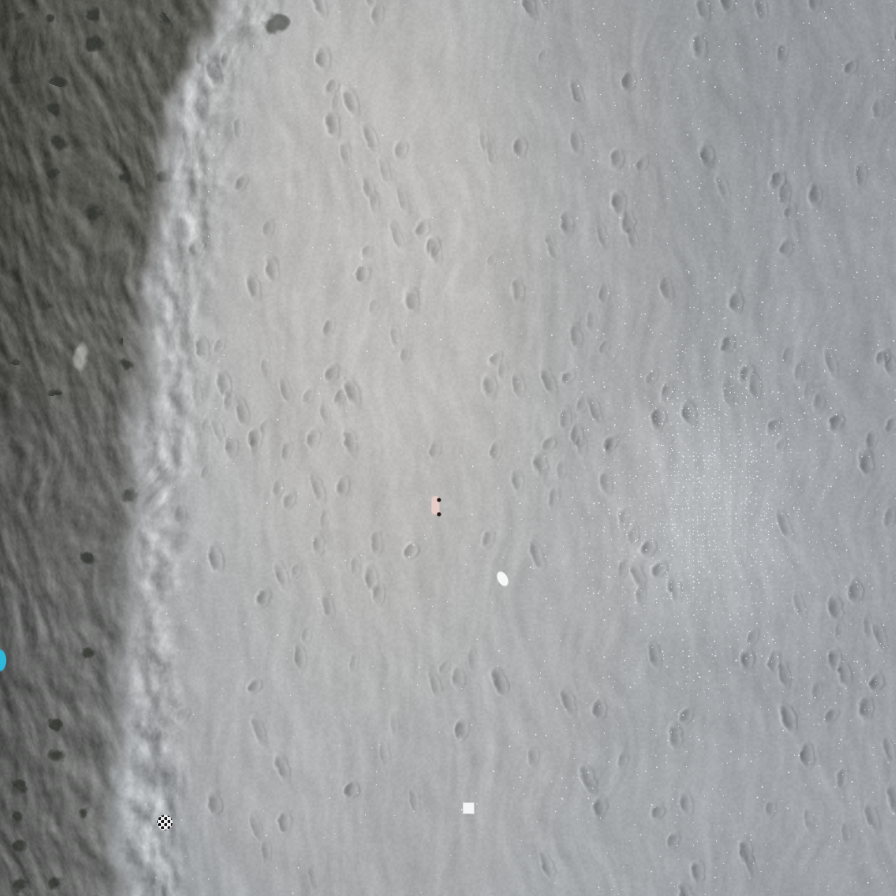
Write a WebGL 2 fragment shader that draws this texture.

```glsl
#version 300 es
precision highp float;
// Aerial view of a pale beach: wet dark strip, footprints, glints and litter.
uniform vec2 u_resolution;
out vec4 fragColor;

float hash(vec2 p) {
  vec3 q = fract(p.xyx * vec3(0.1031, 0.1030, 0.0973));
  q += dot(q, q.yzx + 33.33);
  return fract((q.x + q.y) * q.z);
}

vec2 hash2(vec2 p) { return vec2(hash(p + 11.7), hash(p + 47.3)); }

float noise(vec2 p) {
  vec2 i = floor(p), f = fract(p);
  f = f * f * (3.0 - 2.0 * f);
  return mix(mix(hash(i), hash(i + vec2(1, 0)), f.x),
             mix(hash(i + vec2(0, 1)), hash(i + vec2(1, 1)), f.x), f.y);
}

float fbm(vec2 p) {
  float sum = 0.0, gain = 0.5;
  for (int i = 0; i < 4; i++) {
    sum += gain * noise(p);
    p = mat2(1.6, 1.2, -1.2, 1.6) * p + 7.1;
    gain *= 0.5;
  }
  return sum;
}

// Side-lit slope of vertically stretched bumps
float relief(vec2 p, vec2 scale) {
  vec2 q = p * scale + vec2(2.0 * noise(p * 12.0), 0.0);
  return fbm(q + vec2(0.45, 0.2)) - fbm(q);
}

float blob(vec2 p, vec2 centre, vec2 size) {
  vec2 q = (p - centre) / size;
  return exp(-dot(q, q));
}

// Soft band around a line segment
float trail(vec2 p, vec2 a, vec2 b, float width) {
  vec2 d = b - a;
  float t = clamp(dot(p - a, d) / dot(d, d), 0.0, 1.0);
  float r = length(p - a - d * t) / width;
  return exp(-r * r);
}

float fill(float d, float soft) { return 1.0 - smoothstep(-soft, soft, d); }

// Where people walked
float footfall(vec2 p) {
  float d = 0.17 + 0.12 * noise(p * 7.0);
  d += 0.65 * trail(p, vec2(0.37, 0.91), vec2(0.46, 0.73), 0.035);
  d += 0.75 * trail(p, vec2(0.49, 0.64), vec2(0.64, 0.50), 0.035);
  d += 0.45 * trail(p, vec2(0.20, 0.53), vec2(0.50, 0.52), 0.025);
  d += 0.45 * trail(p, vec2(0.33, 0.58), vec2(0.29, 0.10), 0.025);
  d += 0.45 * trail(p, vec2(0.50, 0.25), vec2(0.50, 0.14), 0.03);
  d += 0.60 * trail(p, vec2(0.70, 0.64), vec2(0.98, 0.50), 0.04);
  d += 0.60 * trail(p, vec2(0.71, 0.40), vec2(0.82, 0.30), 0.045);
  return d + 0.9 * blob(p, vec2(0.96, 0.24), vec2(0.06, 0.05));
}

// Hollows with a shaded side and a bright rim, in layered jittered cells
float footprints(vec2 p) {
  float shade = 0.0;
  for (int i = 0; i < 3; i++) {
    float layer = float(i);
    vec2 grid = p / vec2(0.033, 0.054) + layer * vec2(0.37, 0.61);
    vec2 id = floor(grid) + layer * 71.0, rnd = hash2(id);
    vec2 q = (fract(grid) - 0.5 - (rnd - 0.5) * 0.34) * vec2(0.033, 0.054);
    vec2 centre = p - q;
    q.x += q.y * (rnd.y - 0.5) * 0.7;
    q /= vec2(0.005 + 0.003 * rnd.x, 0.008 + 0.008 * rnd.y);
    float d = length(q) + 0.35 * (noise(p * 190.0) - 0.5);
    float present = step(hash(id + 5.3), 0.55 * footfall(centre));
    float bowl = fill(d - 0.8, 0.35), rim = exp(-18.0 * (d - 1.1) * (d - 1.1));
    shade += present * (0.4 + 0.6 * rnd.x) * (bowl * (0.13 * q.x - 0.09) - rim * 0.06 * q.x);
  }
  return shade;
}

// Bright specks, thickest in the sunlit patch
float glints(vec2 p, float cells) {
  vec2 grid = p * cells, id = floor(grid), rnd = hash2(id);
  float density = 0.008 + 0.022 * smoothstep(0.5, 0.75, p.x)
                + 0.30 * blob(p, vec2(0.79, 0.44), vec2(0.09, 0.13));
  float d = length(fract(grid) - 0.3 - 0.4 * rnd);
  return step(hash(id + 3.9), density) * fill(d - 0.14, 0.16) * (0.35 + 0.65 * rnd.x);
}

void main() {
  vec2 uv = gl_FragCoord.xy / u_resolution;
  float px = 1.0 / u_resolution.y;

  // Dry sand, warm and light at the centre
  float light = blob(uv, vec2(0.42, 0.66), vec2(0.29, 0.62));
  vec3 col = mix(vec3(0.625, 0.640, 0.655), vec3(0.745, 0.740, 0.732), light);
  col -= 0.035 * smoothstep(0.54, 0.64, uv.x + 0.05 * fbm(uv * 6.0)) * smoothstep(0.4, 0.9, uv.y);
  col += 0.05 * (fbm(uv * 9.0) - 0.47) + 0.10 * relief(uv, vec2(65.0, 20.0));
  col += 0.06 * blob(uv, vec2(0.79, 0.44), vec2(0.10, 0.13));
  col += footprints(uv) * smoothstep(0.17, 0.22, uv.x);

  // Wet strip with a churned, pale border
  float shore = 0.13 + 0.085 * uv.y * uv.y + 0.035 * smoothstep(0.88, 1.0, uv.y);
  float offset = uv.x - shore + 0.045 * (fbm(uv * vec2(22.0, 16.0)) - 0.47);
  col += exp(-pow((offset - 0.035) / 0.035, 2.0)) * (0.45 * relief(uv, vec2(60.0, 40.0)) - 0.015);
  vec3 wet = mix(vec3(0.42, 0.425, 0.42), vec3(0.355, 0.355, 0.335), smoothstep(0.3, 0.8, uv.y));
  wet += 0.32 * relief(uv + vec2(0.25 * uv.y, 0.0), vec2(75.0, 32.0)) - 0.06 * (1.0 - smoothstep(0.0, 0.09, uv.x));
  wet += 0.25 * fill(length((uv - vec2(0.09, 0.60)) / vec2(0.009, 0.018)) - 0.8 + 0.5 * (noise(uv * 130.0) - 0.5), 0.35);
  col = mix(wet, col, smoothstep(-0.022, 0.018, offset));

  // Dark weed clumps, gathered in bands along the strip
  vec2 grid = uv * vec2(25.0, 28.0), id = floor(grid), rnd = hash2(id + 19.0);
  vec2 q = fract(grid) - 0.35 - 0.3 * rnd;
  float bands = 0.09 + 0.55 * blob(uv, vec2(0.06, 0.18), vec2(0.08, 0.05))
              + 0.4 * blob(uv, vec2(0.03, 0.62), vec2(0.06, 0.03))
              + 0.35 * blob(uv, vec2(0.12, 0.81), vec2(0.07, 0.05))
              + 0.35 * blob(uv, vec2(0.08, 0.94), vec2(0.08, 0.06));
  float clump = fill(length(q) - 0.10 - 0.12 * rnd.x + 0.28 * (fbm(uv * 110.0) - 0.47), 0.08);
  clump *= step(hash(id + 8.0), bands) * fill(offset, 0.02);
  clump = max(clump, 0.7 * fill(length((uv - vec2(0.309, 0.973)) / vec2(0.013, 0.011)) - 0.9 + fbm(uv * 90.0) - 0.47, 0.3));
  col = mix(col, vec3(0.20, 0.21, 0.19), 0.8 * clump);

  // Grain and sparkle
  col += 0.035 * (noise(uv * 380.0) - 0.5);
  float sparkle = max(glints(uv, 170.0), glints(uv + 0.37 / 110.0, 240.0));
  col = mix(col, vec3(0.95, 0.97, 1.0), 0.8 * sparkle * smoothstep(0.0, 0.06, offset));

  // Litter: shell, square scrap, pink stub, chequered ball, blue scrap
  vec2 s = uv - vec2(0.561, 0.354);
  col = mix(col, vec3(0.97), fill(length(vec2(s.x + 0.3 * s.y, s.y * 0.72)) - 0.0058, px));
  s = abs(uv - vec2(0.523, 0.098));
  col = mix(col, vec3(0.96), fill(max(s.x, s.y) - 0.0062, px));
  s = uv - vec2(0.486, 0.436);
  col = mix(col, vec3(0.90, 0.80, 0.78), fill(length(vec2(s.x, max(abs(s.y) - 0.006, 0.0))) - 0.0045, px));
  col = mix(col, vec3(0.15, 0.09, 0.09), fill(length(vec2(s.x - 0.004, abs(s.y + 0.002) - 0.008)) - 0.0022, px));
  s = uv - vec2(0.184, 0.082);
  vec2 checks = sin(s * 900.0 + 0.6);
  col = mix(col, mix(vec3(0.1), vec3(0.93), smoothstep(-0.4, 0.1, checks.x * checks.y)), fill(length(s) - 0.0085, px));
  s = (uv - vec2(0.0, 0.263)) / vec2(0.007, 0.012);
  col = mix(col, vec3(0.18, 0.72, 0.86), fill(length(s) - 1.0, 0.15));

  fragColor = vec4(clamp(col, 0.0, 1.0), 1.0);
}
```
